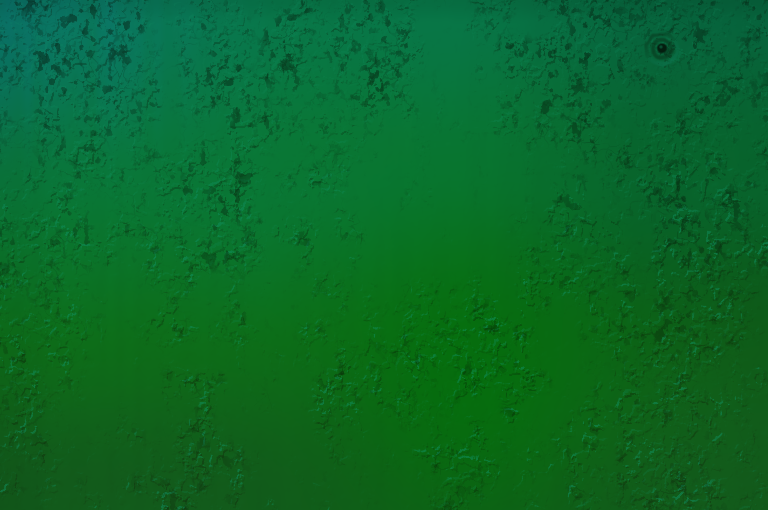
Reproduce this texture procedurally as a WebGL 2 fragment shader.

```glsl
#version 300 es
precision highp float;
// Weathered green paint on metal: teal to olive sheen, soft ripples, broken flakes, dark pits and one bolt.
uniform vec2 u_resolution;
out vec4 outColor;

const vec3 OLIVE = vec3(0.070, 0.355, 0.105);
const vec3 LEAF = vec3(0.050, 0.430, 0.095);
const vec3 EMERALD = vec3(0.035, 0.465, 0.205);
const vec3 SEA = vec3(0.030, 0.465, 0.280);
const vec3 TEAL = vec3(0.040, 0.465, 0.420);
const vec3 GLOW = vec3(0.015, 0.435, 0.045);
const vec3 GLINT = vec3(0.060, 0.570, 0.390);
const vec3 SHADE_TINT = vec3(1.0, 0.55, 0.48);
const vec2 LIGHT = vec2(-0.55, 0.83);
const vec2 BOLT = vec2(0.862, 0.904);
const float FLAKE_SCALE = 74.0;
const float PIT_SCALE = 88.0;
const float CRACK_SCALE = 36.0;
const float RELIEF_STEP = 0.0016;
const float SHADE_STRENGTH = 0.50;
const float PIT_STRENGTH = 0.62;
const float CRACK_STRENGTH = 0.26;

vec2 hash2(vec2 p) {
  vec3 q = fract(vec3(p.xyx) * vec3(0.1031, 0.1030, 0.0973));
  q += dot(q, q.yzx + 33.33);
  return fract((q.xx + q.yz) * q.zy);
}

float noise(vec2 p) {
  vec2 i = floor(p), f = fract(p);
  f = f * f * (3.0 - 2.0 * f);
  return mix(mix(hash2(i).x, hash2(i + vec2(1, 0)).x, f.x),
             mix(hash2(i + vec2(0, 1)).x, hash2(i + vec2(1, 1)).x, f.x), f.y);
}

float fbm(vec2 p) {
  float sum = 0.0, gain = 0.5;
  for (int i = 0; i < 4; i++) {
    sum += gain * noise(p);
    p = mat2(1.6, 1.2, -1.2, 1.6) * p + 17.3;
    gain *= 0.5;
  }
  return sum / 0.9375;
}

// Distances to the nearest and second nearest cell points.
vec2 cells(vec2 p) {
  vec2 i = floor(p), f = fract(p), d = vec2(9.0);
  for (int y = -1; y <= 1; y++)
    for (int x = -1; x <= 1; x++) {
      vec2 g = vec2(x, y);
      float r = length(g + hash2(i + g) - f);
      d = r < d.x ? vec2(r, d.x) : vec2(d.x, min(d.y, r));
    }
  return d;
}

// Where the paint has blistered: soft vertical drifts, sparse around the middle.
float wear(vec2 p, vec2 uv) {
  float drift = fbm(p * vec2(9.0, 3.4) + 4.0) * 0.5 + fbm(p * vec2(30.0, 20.0)) * 0.5;
  float left = exp(-pow((uv.x - 0.27) / 0.18, 2.0)) * smoothstep(-0.1, 0.6, uv.y);
  float right = smoothstep(0.62, 0.90, uv.x);
  vec2 m = (uv - vec2(0.54, 0.40)) * vec2(6.0, 2.0);
  return smoothstep(0.36, 0.78, drift + 0.10 * left + 0.04 * right - 0.10 * exp(-dot(m, m)));
}

// Height of the paint skin: ripples everywhere, small ragged flakes where worn.
float relief(vec2 p, float amount) {
  vec2 warped = p + 0.010 * (vec2(noise(p * 70.0), noise(p * 70.0 + 31.0)) - 0.5);
  float ragged = fbm(p * FLAKE_SCALE) + 0.35 * (cells(warped * FLAKE_SCALE).x - 0.45);
  float ripples = noise(p * vec2(105.0, 90.0)) * 0.6 + noise(p * vec2(50.0, 42.0)) * 0.8;
  return smoothstep(0.44, 0.68, ragged) * amount + ripples * (0.22 + 0.20 * amount);
}

vec3 sheen(vec2 p, vec2 uv) {
  float y = uv.y + 0.08 * (fbm(p * 2.2) - 0.5);
  vec3 c = mix(OLIVE, LEAF, smoothstep(0.02, 0.40, y));
  c = mix(c, EMERALD, smoothstep(0.31, 0.65, y));
  c = mix(c, SEA, smoothstep(0.66, 0.99, y));
  c = mix(c, OLIVE, 0.55 * smoothstep(0.72, 1.0, uv.x) * smoothstep(0.65, 0.30, y));
  float streak = noise(vec2(p.x * 55.0, p.y * 2.5));
  c = mix(c, TEAL, smoothstep(0.55, 1.05, y) * smoothstep(0.42, 0.0, uv.x) * (0.7 + 0.5 * streak));
  vec2 g = (uv - vec2(0.61, 0.25)) * vec2(6.0, 3.3);
  c = mix(c, GLOW, 0.85 * exp(-dot(g, g)));
  c *= 1.0 - 0.16 * smoothstep(0.55, 0.90, uv.x) * smoothstep(0.1, 0.6, uv.y) - 0.05 * smoothstep(0.1, 0.0, uv.x);
  return c * (0.99 + 0.02 * streak) * (1.0 - 0.08 * smoothstep(0.95, 1.0, uv.y));
}

void main() {
  vec2 uv = gl_FragCoord.xy / u_resolution;
  vec2 p = gl_FragCoord.xy / u_resolution.y;
  float amount = wear(p, uv);
  vec3 color = sheen(p, uv);
  vec3 shadow = color * SHADE_TINT;

  // Relief lit from above left, with edges broken into short strokes.
  vec2 e = LIGHT * RELIEF_STEP;
  float slope = relief(p + e, amount) - relief(p - e, amount);
  float gate = 0.45 + 0.55 * smoothstep(0.40, 0.65, noise(p * 48.0 + 13.0));
  float sparkle = 0.35 + 0.65 * smoothstep(0.45, 0.70, noise(p * 42.0 + 71.0));
  float glossy = mix(0.50, 0.18, smoothstep(0.45, 0.85, uv.y));
  color = mix(color, shadow, SHADE_STRENGTH * gate * smoothstep(0.0, 0.34, slope));
  color = mix(color, GLINT, glossy * sparkle * smoothstep(0.0, 0.34, -slope));

  // Small dark pits, thickest near the top.
  float pits = smoothstep(0.60, 0.72, fbm(p * vec2(PIT_SCALE, PIT_SCALE * 0.8) + 7.0) + 0.10 * (amount - 0.5));
  color = mix(color, shadow * 0.75, PIT_STRENGTH * pits * amount * (0.5 + 0.5 * uv.y));

  // Broken hairline cracks.
  vec2 bent = p + 0.035 * (vec2(fbm(p * 26.0), fbm(p * 26.0 + 9.0)) - 0.5);
  vec2 d = cells(bent * CRACK_SCALE);
  float broken = smoothstep(0.56, 0.74, noise(p * 30.0 + 50.0)) * amount;
  color = mix(color, shadow * 0.7, CRACK_STRENGTH * broken * smoothstep(0.12, 0.02, d.y - d.x));

  // Bolt: soft washer rim and dark head with a glint.
  vec2 b = p - BOLT * vec2(u_resolution.x / u_resolution.y, 1.0);
  float r = length(b) + 0.004 * (noise(p * 90.0) - 0.5);
  float facing = dot(b / max(r, 0.001), LIGHT);
  float rim = smoothstep(0.006, 0.001, abs(r - 0.030));
  color = mix(color, facing > 0.0 ? shadow : GLINT * 0.8, rim * (0.15 + 0.4 * abs(facing)));
  color = mix(color, shadow, 0.6 * smoothstep(0.007, 0.001, abs(r - 0.018)));
  color = mix(color, shadow * 0.55, smoothstep(0.012, 0.007, r));
  color = mix(color, GLINT, 0.4 * smoothstep(0.005, 0.001, length(b - vec2(-0.002, 0.004))));
  outColor = vec4(color, 1.0);
}
```
